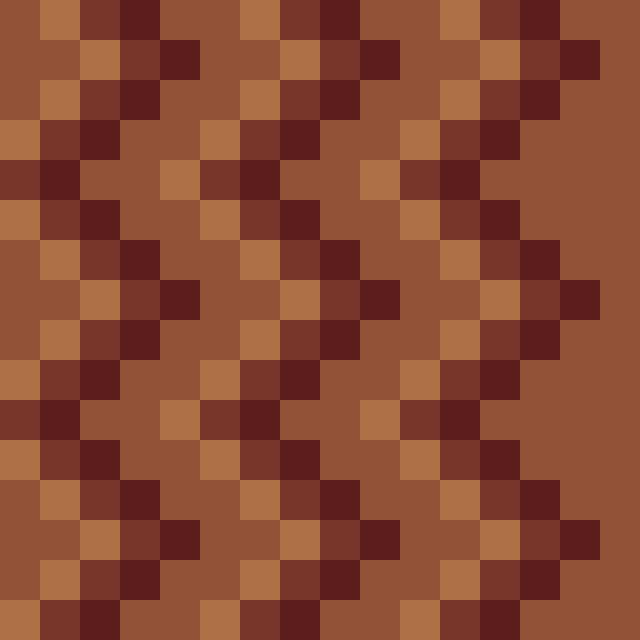
Reproduce this pattern procedurally as a three.js fragment shader.

```glsl
// Three pixel-stepped zigzag bands, lit on the left and shaded on the right, on a brown ground.
varying vec2 vUv;

// Colour of one square cell of the 16 by 16 grid
vec3 cellColor(vec2 cell) {
  vec3 ground = vec3(0.573, 0.322, 0.216);
  vec3 highlight = vec3(0.682, 0.443, 0.271);
  vec3 midtone = vec3(0.471, 0.208, 0.165);
  vec3 shadow = vec3(0.361, 0.114, 0.114);

  // Each row shifts by one cell: a triangle wave six rows tall
  float shift = 2.0 - abs(mod(cell.y + 1.0, 6.0) - 3.0);
  float column = cell.x - shift;

  // Bands repeat every five cells; none starts after the third
  float strip = mod(column + 0.5, 5.0);
  if (column > 14.5 || strip > 3.0) return ground;
  if (strip < 1.0) return highlight;
  return strip < 2.0 ? midtone : shadow;
}

void main() {
  vec2 grid = vUv * 16.0;

  // Blend the four cells around the nearest corner over one pixel
  vec2 corner = floor(grid + 0.5);
  vec2 blend = clamp((grid - corner) / fwidth(grid) + 0.5, 0.0, 1.0);
  vec3 lower = mix(cellColor(corner - 1.0), cellColor(corner - vec2(0.0, 1.0)), blend.x);
  vec3 upper = mix(cellColor(corner - vec2(1.0, 0.0)), cellColor(corner), blend.x);

  gl_FragColor = vec4(mix(lower, upper, blend.y), 1.0);
}
```
